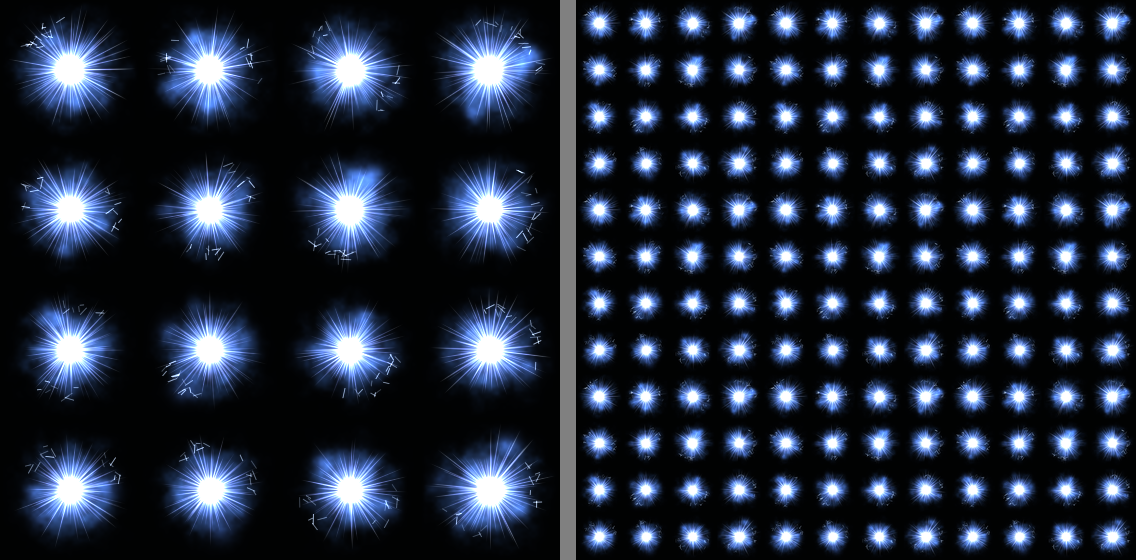
Left, the tile; right, the same tile 3 across and 3 down.
A Shadertoy shader for this pattern:

```glsl
// A 4 by 4 grid of blue-white star bursts on black. Each cell seeds its own
// spiky rays, lumpy halo, smoke puffs and splinters; everything fades out
// before the cell border, so the grid wraps without a seam.

#define GRID 4.0
#define RAYS 88
#define RAY_WIDTH 0.0062
#define RAY_REACH 0.50
#define CORE_RADIUS 0.088
#define GLOW_RADIUS 0.15
#define HALO_RADIUS 0.285
#define PUFFS 4
#define SPLINTERS 16
#define BACKGROUND vec3(0.004, 0.007, 0.009)
#define HALO_BLUE vec3(0.25, 0.44, 0.78)
#define RAY_VIOLET vec3(0.60, 0.62, 1.0)

const float TAU = 6.2831853;

vec3 hash3(vec3 p) {
    p = fract((p + 17.0) * vec3(0.1031, 0.1030, 0.0973));
    p += dot(p, p.yxz + 33.33);
    return fract((p.xxy + p.yxx) * p.zyx);
}

float valueNoise(vec2 p, float seed) {
    vec2 i = floor(p), f = fract(p);
    f = f * f * (3.0 - 2.0 * f);
    float a = hash3(vec3(i, seed)).x;
    float b = hash3(vec3(i + vec2(1, 0), seed)).x;
    float c = hash3(vec3(i + vec2(0, 1), seed)).x;
    float d = hash3(vec3(i + 1.0, seed)).x;
    return mix(mix(a, b, f.x), mix(c, d, f.x), f.y);
}

float fbm(vec2 p, float seed) {
    return 0.55 * valueNoise(p, seed) + 0.3 * valueNoise(p * 2.1, seed + 1.0)
         + 0.15 * valueNoise(p * 4.3, seed + 2.0);
}

vec2 polar(float angle, float radius) {
    return radius * vec2(cos(angle), sin(angle));
}

float segmentDistance(vec2 p, vec2 a, vec2 b) {
    vec2 ab = b - a;
    return length(p - a - ab * clamp(dot(p - a, ab) / dot(ab, ab), 0.0, 1.0));
}

// Tapered needles around the centre, violet inside and pale at the tips
vec3 rayBurst(vec2 d, float seed, float size, float px) {
    vec3 sum = vec3(0.0);
    for (int i = 0; i < RAYS; i++) {
        vec3 h = hash3(vec3(float(i), seed, 3.0));
        vec3 g = hash3(vec3(float(i), seed, 91.0));
        vec2 dir = polar(TAU * (float(i) + 1.6 * h.x) / float(RAYS), 1.0);
        float along = dot(d, dir);
        float across = abs(d.x * dir.y - d.y * dir.x);
        float reach = RAY_REACH * size * mix(0.45, 0.98, pow(h.y, 1.5));
        float t = along / reach;
        if (t <= 0.0 || t >= 1.0) continue;
        float width = RAY_WIDTH * mix(0.5, 1.1, g.x) * sqrt(1.0 - t);
        float line = 1.0 - smoothstep(width - px, width + px, across);
        float fade = mix(0.3, 1.0, h.z) * (1.0 - t * t * t);
        vec3 tint = mix(RAY_VIOLET, vec3(0.86, 0.89, 0.93), smoothstep(0.24, 0.4, along));
        sum += tint * line * fade;
    }
    return sum;
}

// Soft smoke blobs on the rim of the halo
float smokePuffs(vec2 d, float seed, float size) {
    float sum = 0.0;
    for (int i = 0; i < PUFFS; i++) {
        vec3 h = hash3(vec3(float(i), seed, 41.0));
        vec3 g = hash3(vec3(float(i), seed, 57.0));
        vec2 q = d - polar(TAU * h.x, size * mix(0.24, 0.36, h.y));
        float radius = mix(0.05, 0.095, h.z);
        sum += mix(0.15, 0.75, g.x) * exp(-dot(q, q) / (radius * radius));
    }
    return sum;
}

// Short stray needles gathered in two clusters
float splinters(vec2 d, float seed, float px) {
    float sum = 0.0;
    for (int i = 0; i < SPLINTERS; i++) {
        vec3 c = hash3(vec3(float(i % 2), seed, 71.0));
        vec3 h = hash3(vec3(float(i), seed, 83.0));
        vec3 g = hash3(vec3(float(i), seed, 97.0));
        vec2 mid = polar(TAU * (c.x + 0.16 * (h.x - 0.5)), mix(0.27, 0.37, h.y));
        vec2 arm = polar(TAU * h.z, mix(0.012, 0.035, g.x));
        float dist = segmentDistance(d, mid - arm, mid + arm);
        sum += mix(0.2, 0.7, g.y) * (1.0 - smoothstep(0.0, 0.002 + px, dist));
    }
    return sum;
}

void mainImage(out vec4 fragColor, in vec2 fragCoord) {
    vec2 p = GRID * fragCoord / iResolution.xy;
    vec2 cell = mod(floor(p), GRID);
    vec2 d = fract(p) - 0.5;
    float px = 0.8 * GRID / iResolution.y;
    float seed = 5.0 + cell.x + GRID * cell.y;
    float size = mix(0.86, 1.0, hash3(vec3(cell, 7.0)).x);
    float r = length(d) / size;

    // Halo with an uneven rim, then glow and smoke
    float lumps = fbm(d * 9.0 + 20.0, seed);
    float rim = r / (HALO_RADIUS * (0.78 + 0.44 * lumps));
    float halo = exp(-rim * rim * rim) * (0.6 + 0.7 * lumps);
    float smoke = smokePuffs(d, seed, size) * (0.35 + 0.9 * lumps);
    vec3 light = HALO_BLUE * halo + vec3(0.27, 0.42, 0.78) * smoke;
    light += vec3(0.42, 0.38, 0.55) * exp(-pow(r / GLOW_RADIUS, 2.0));

    // Needles and the white-hot core
    light += 0.85 * rayBurst(d, seed, size, px);
    light += vec3(0.8, 0.88, 1.0) * splinters(d, seed, px);
    light += 1.5 * exp(-pow(r / (CORE_RADIUS * (0.8 + 0.4 * lumps)), 4.0));

    float border = 1.0 - smoothstep(0.45, 0.5, max(abs(d.x), abs(d.y)));
    fragColor = vec4(min(BACKGROUND + light * border, 1.0), 1.0);
}
```
